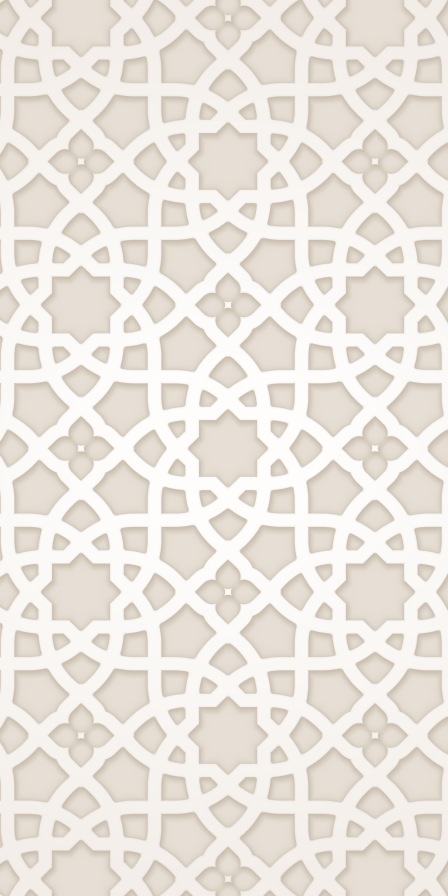
This pattern is drawn by a Shadertoy shader. Its source:

```glsl
#define REPEATS vec2(1.524, 3.122)
#define STAR_CENTRE vec2(0.509, 0.4995)
#define BAND 0.0465
#define STAR_SIZE 0.244
#define CORNER 0.022
#define SHADOW_REACH 0.042
#define SHADOW_SHIFT vec2(0.008, -0.022)
#define PAPER_LIGHT vec3(0.996, 0.992, 0.986)
#define PAPER_DIM vec3(0.950, 0.928, 0.908)
#define GROUND vec3(0.905, 0.875, 0.835)
#define SHADE vec3(0.775, 0.728, 0.670)

// Minimum with a soft joint, which rounds the corners of the openings
float softMin(float a, float b) {
    float h = max(CORNER - abs(a - b), 0.0) / CORNER;
    return min(a, b) - h * h * CORNER * 0.25;
}

// Reflect into the wedge 0 <= x <= y
vec2 foldOctant(vec2 p) {
    p = abs(p);
    return p.x > p.y ? p.yx : p;
}

// Outline of two squares, one turned by 45 degrees
float starLine(vec2 p) {
    return abs(min(p.y, (p.x + p.y) * 0.70711) - STAR_SIZE);
}

// Curved petal side, from the diagonal star point to the petal apex
float petalLine(vec2 p) {
    vec2 c = p - vec2(-0.276, 0.268);
    return c.y > 0.0 ? abs(length(c) - 0.520) : length(c - vec2(0.520, 0.0));
}

// Sweeping link, from the axial star point to the neighbouring star
float linkLine(vec2 p) {
    vec2 c = p - vec2(0.363, -0.012);
    return c.x < 0.0 ? abs(length(c) - 0.512) : abs(p.y - 0.5);
}

// Four round lobes, each drawn out to a right-angled tip
float quatrefoilLine(vec2 p) {
    vec2 c = foldOctant(p) - vec2(0.0, 0.106);
    float lobe = c.y > abs(c.x) ? (c.x + c.y) * 0.70711 : length(c);
    return abs(lobe - 0.132);
}

// Signed distance to the lattice; stars and quatrefoils alternate
float lattice(vec2 p) {
    vec2 a = abs(mod(p + 1.0, 2.0) - 1.0);
    if (a.x + a.y > 1.0) a = 1.0 - a;
    a = foldOctant(a);
    float d = softMin(starLine(a), petalLine(a));
    d = softMin(d, linkLine(a));
    d = softMin(d, quatrefoilLine(a - vec2(0.0, 1.0)));
    return d - BAND;
}

void mainImage(out vec4 fragColor, in vec2 fragCoord) {
    vec2 uv = fragCoord / iResolution.xy;
    vec2 p = (uv - STAR_CENTRE) * REPEATS * 2.0;
    float pixel = 2.0 * REPEATS.y / iResolution.y;
    float d = lattice(p);

    // Recessed ground with contact shading and a soft drop shadow
    float contact = exp(-max(d, 0.0) / (SHADOW_REACH * 0.6));
    float dropShadow = 1.0 - smoothstep(-0.015, SHADOW_REACH, lattice(p - SHADOW_SHIFT));
    vec3 ground = mix(GROUND, SHADE, min(0.45 * contact + 0.5 * dropShadow, 1.0));

    // Raised paper, brightest at mid height, with a faint rim
    vec2 away = (uv - 0.5) * vec2(0.8, 1.9);
    float falloff = smoothstep(0.1, 1.1, length(away));
    vec3 paper = mix(PAPER_LIGHT, PAPER_DIM, falloff);
    paper *= 1.0 - 0.025 * smoothstep(-0.016, 0.0, d);

    float cover = 1.0 - smoothstep(-0.75, 0.75, d / pixel);
    fragColor = vec4(mix(ground, paper, cover), 1.0);
}
```
